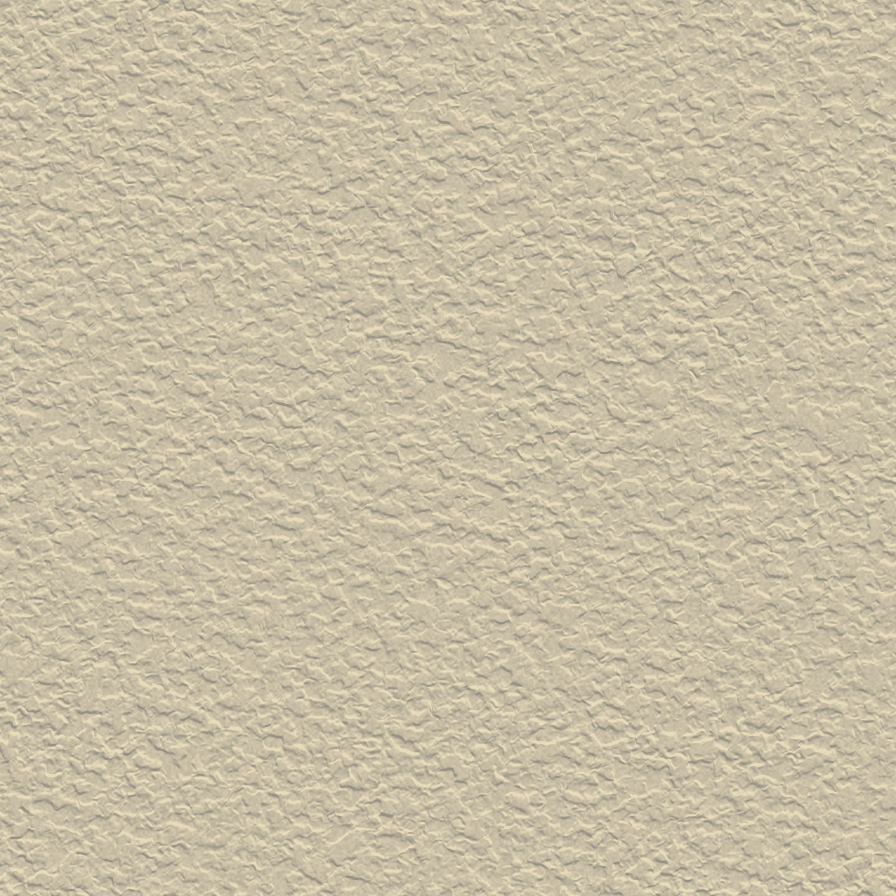
A Shadertoy shader for this texture:

```glsl
// Cream stucco wall: fine crumbly plaster lit from above.

float hash(vec2 p) {
    vec3 q = fract(p.xyx * vec3(0.1031, 0.1030, 0.0973));
    q += dot(q, q.yzx + 33.33);
    return fract((q.x + q.y) * q.z);
}

float valueNoise(vec2 p) {
    vec2 cell = floor(p), f = fract(p);
    f = f * f * f * (f * (f * 6.0 - 15.0) + 10.0);
    float low = mix(hash(cell), hash(cell + vec2(1, 0)), f.x);
    float high = mix(hash(cell + vec2(0, 1)), hash(cell + vec2(1, 1)), f.x);
    return mix(low, high, f.y);
}

// Plaster relief: small warped clumps with crumbs, flattened on top
float plasterHeight(vec2 uv) {
    vec2 p = mat2(0.96, 0.28, -0.28, 0.96) * (uv * vec2(0.84, 1.0) * 92.0) + 90.0;
    p += 0.6 * vec2(valueNoise(p * 1.4 + 17.0), valueNoise(p * 1.4 + 71.0));
    float height = 0.0, amplitude = 0.54;
    for (int i = 0; i < 3; i++) {
        height += amplitude * valueNoise(p);
        p = mat2(0.8, 0.6, -0.6, 0.8) * p * 1.9 + 19.7;
        amplitude *= 0.5;
    }
    return smoothstep(0.24, 0.7, height);
}

void mainImage(out vec4 fragColor, in vec2 fragCoord) {
    vec2 uv = fragCoord / iResolution.y;

    // Relief shading: slopes facing the light brighten, undersides darken
    vec2 towardLight = vec2(0.0006, 0.0022);
    float slope = plasterHeight(uv - 0.5 * towardLight) - plasterHeight(uv + 0.5 * towardLight);
    float roughness = mix(0.85, 1.15, valueNoise(uv * vec2(7.0, 11.0) + 5.0));
    float light = 0.56 + 1.6 * roughness * slope;

    // Fine sandy grain
    light += 0.35 * (valueNoise(uv * 380.0 + 9.0) - 0.5);

    vec3 shadowColor = vec3(0.67, 0.64, 0.57);
    vec3 creamColor = vec3(0.88, 0.83, 0.71);
    fragColor = vec4(mix(shadowColor, creamColor, clamp(light, -0.35, 1.15)), 1.0);
}
```
